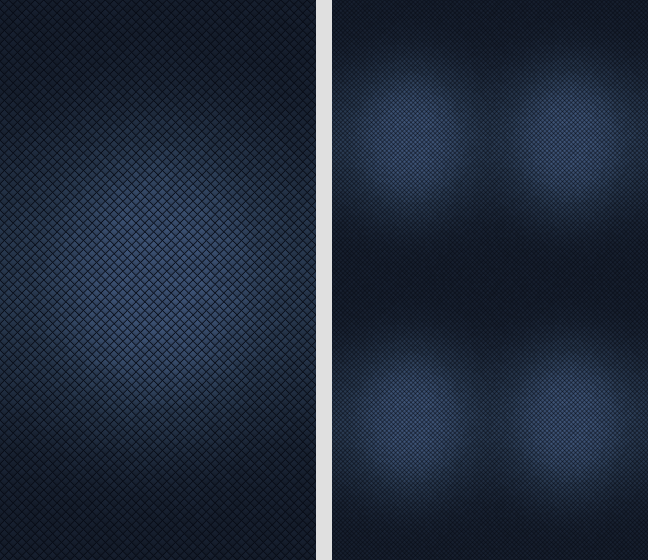
Left, the tile; right, the same tile 2 across and 2 down.
Reproduce this pattern procedurally as a WebGL 2 fragment shader.

```glsl
#version 300 es
precision highp float;

uniform vec2 u_resolution;
out vec4 outColor;

const float PI = 3.14159265;
const vec2 REPEATS = vec2(36.0, 64.0);        // diamonds across and down
const vec3 GLOW_COLOR = vec3(0.205, 0.278, 0.395);
const vec3 MID_COLOR = vec3(0.145, 0.205, 0.285);
const vec3 RIM_COLOR = vec3(0.075, 0.105, 0.158);
const vec3 GROOVE_COLOR = vec3(0.025, 0.040, 0.080);
const vec2 FALLOFF = vec2(0.42, 0.92);        // darkening towards sides and ends
const float SIDE_GROOVE = 0.085;              // half widths, in strand widths
const float END_GROOVE = 0.055;
const float GROOVE_DEPTH = 0.85;
const float END_SHADE = 0.22;
const float TOP_LIGHT = 0.16;
const float FIBRES = 4.0;
const float FIBRE_CONTRAST = 0.05;
const float TILE_VARIATION = 0.10;

float hash(vec2 p) {
    vec3 q = fract(vec3(p.xyx) * 0.1031);
    q += dot(q, q.yzx + 33.33);
    return fract((q.x + q.y) * q.z);
}

// Periodic glow: 0 in the middle, near 1 at the corners
float rimAmount(vec2 uv) {
    vec2 wave = 0.5 + 0.5 * cos(2.0 * PI * uv);
    vec2 keep = 1.0 - FALLOFF * wave;
    return 1.0 - keep.x * keep.y;
}

vec3 clothColor(float rim) {
    vec3 inner = mix(GLOW_COLOR, MID_COLOR, smoothstep(0.0, 0.5, rim));
    return mix(inner, RIM_COLOR, smoothstep(0.25, 0.95, rim));
}

void main() {
    vec2 uv = gl_FragCoord.xy / u_resolution;
    vec2 grid = uv * REPEATS;

    // Diagonal strands, crossing over and under in turn
    vec2 diagonal = vec2(grid.x + grid.y, grid.x - grid.y);
    vec2 cell = floor(diagonal);
    vec2 local = diagonal - cell - 0.5;
    bool over = mod(cell.x + cell.y, 2.0) < 0.5;
    float along = over ? local.x : local.y;
    float across = over ? local.y : local.x;
    float pixel = length(REPEATS / u_resolution);

    // Tile identity wraps at the canvas edges
    vec2 center = vec2(cell.x + cell.y + 1.0, cell.x - cell.y);
    float seed = hash(mod(center, 2.0 * REPEATS));

    // Rounded strand, fine fibres and light from above
    float shade = 1.0 + TILE_VARIATION * (seed - 0.5);
    shade += TOP_LIGHT * (local.x - local.y);
    shade *= 1.0 + 0.08 - END_SHADE * 4.0 * along * along * abs(along);
    float fibreFade = 1.0 - smoothstep(0.3, 0.8, pixel * FIBRES);
    shade += FIBRE_CONTRAST * fibreFade * cos(2.0 * PI * FIBRES * across);

    // Dark gaps between strands
    float soft = 0.5 * pixel;
    float side = 1.0 - smoothstep(SIDE_GROOVE - soft, SIDE_GROOVE + soft, 0.5 - abs(across));
    float end = 1.0 - smoothstep(END_GROOVE - soft, END_GROOVE + soft, 0.5 - abs(along));
    float groove = GROOVE_DEPTH * max(side, end);

    vec3 color = clothColor(rimAmount(uv)) * shade;
    outColor = vec4(mix(color, GROOVE_COLOR, groove), 1.0);
}
```
